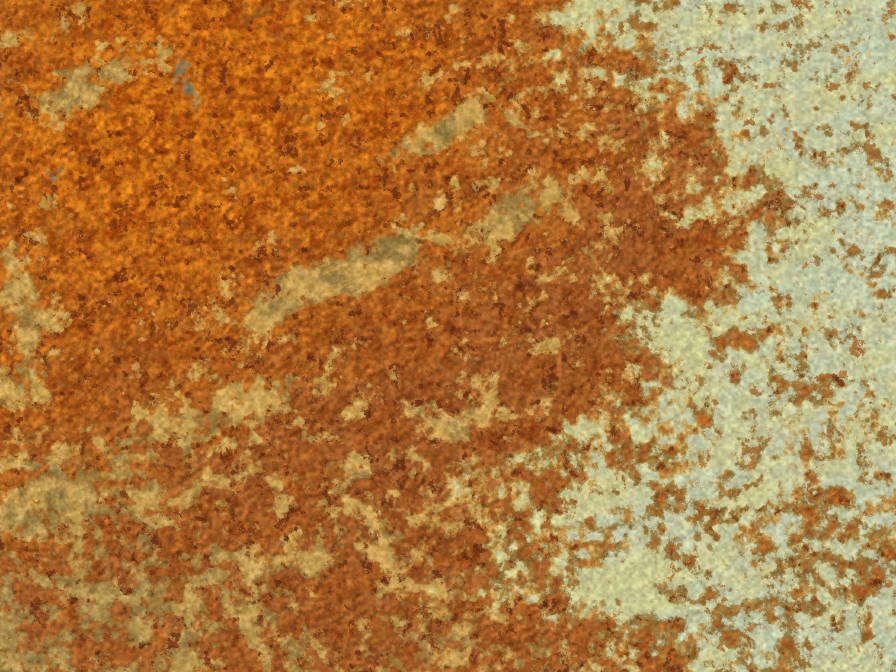
A WebGL 1 fragment shader for this texture:

```glsl
precision highp float;
uniform vec2 u_resolution;

float hash(vec2 p) {
  return fract(sin(dot(p, vec2(127.1, 311.7))) * 43758.5453);
}

float noise(vec2 p) {
  vec2 i = floor(p), f = fract(p);
  f = f * f * (3.0 - 2.0 * f);
  return mix(mix(hash(i), hash(i + vec2(1, 0)), f.x),
             mix(hash(i + vec2(0, 1)), hash(i + vec2(1, 1)), f.x), f.y);
}

float fbm(vec2 p) {
  float sum = 0.0, amp = 0.5;
  for (int i = 0; i < 5; i++) {
    sum += amp * noise(p);
    p = mat2(1.6, 1.2, -1.2, 1.6) * p + 7.3;
    amp *= 0.6;
  }
  return sum / 1.153;
}

// Soft ellipse whose long axis climbs to the right
float spot(vec2 p, vec2 centre, vec2 radius) {
  vec2 q = mat2(0.93, -0.37, 0.37, 0.93) * (p - centre) / radius;
  return exp(-dot(q, q));
}

// Right-hand limit of the rusted area at height y
float rustEdge(float y) {
  float bulge = (y - 0.70) / 0.20;
  float shoulder = (y - 0.43) / 0.09;
  return 0.79 + 0.29 * exp(-bulge * bulge) + 0.11 * exp(-shoulder * shoulder)
    + 0.16 * (1.0 - smoothstep(0.0, 0.14, y));
}

// Patches where the rust has worn through
float wornSpots(vec2 p) {
  float w = 1.3 * spot(p, vec2(0.11, 0.87), vec2(0.13, 0.045));
  w += 0.8 * spot(p, vec2(0.05, 0.96), vec2(0.10, 0.02));
  w += 0.6 * spot(p, vec2(0.07, 0.70), vec2(0.06, 0.05));
  w += spot(p, vec2(0.02, 0.57), vec2(0.05, 0.10));
  w += 1.2 * spot(p, vec2(0.50, 0.58), vec2(0.17, 0.042));
  w += 1.2 * spot(p, vec2(0.78, 0.68), vec2(0.07, 0.035));
  w += spot(p, vec2(0.67, 0.80), vec2(0.10, 0.022));
  w += spot(p, vec2(0.35, 0.41), vec2(0.12, 0.03));
  w += 0.7 * spot(p, vec2(0.09, 0.28), vec2(0.10, 0.05));
  w += 0.8 * spot(p, vec2(0.02, 0.44), vec2(0.05, 0.05));
  w += spot(p, vec2(0.69, 0.37), vec2(0.03, 0.02));
  w += 0.7 * spot(p, vec2(0.98, 0.53), vec2(0.06, 0.03));
  return w;
}

// Islands of rust on the bare side
float rustIslands(vec2 p) {
  float r = spot(p, vec2(1.22, 0.16), vec2(0.22, 0.20));
  r += spot(p, vec2(1.16, 0.51), vec2(0.10, 0.05));
  r += spot(p, vec2(1.28, 0.38), vec2(0.12, 0.05));
  r += 1.2 * spot(p, vec2(1.00, 0.34), vec2(0.07, 0.04));
  r += 1.4 * spot(p, vec2(1.03, 0.59), vec2(0.08, 0.06));
  r += 0.8 * spot(p, vec2(1.07, 0.80), vec2(0.08, 0.06));
  return r - spot(p, vec2(1.12, 0.11), vec2(0.06, 0.04));
}

void main() {
  vec2 p = gl_FragCoord.xy / u_resolution.y;

  // Noise layers, the broad one stretched along the streaks
  vec2 streak = mat2(0.93, -0.37, 0.37, 0.93) * p * vec2(0.7, 1.4);
  vec2 warp = vec2(noise(p * 13.0), noise(p * 13.0 + 31.0)) - 0.5;
  float broad = fbm(streak * 17.0 + warp * 0.6);
  float blotch = fbm(p * 34.0 + warp);
  float fine = fbm(p * 75.0 + 13.0);
  float tiny = fbm(p * 125.0 + 61.0);
  float relief = noise(p * 150.0) - noise(p * 150.0 + vec2(-0.6, 0.6));

  // Rust coverage: positive is rust, slightly negative is stain
  float inside = rustEdge(p.y) - p.x;
  float within = smoothstep(-0.06, 0.12, inside);
  float low = 1.0 - smoothstep(0.10, 0.34, p.y);
  float left = 1.0 - smoothstep(0.1, 0.55, p.x);
  float glow = spot(p, vec2(0.38, 0.86), vec2(0.46, 0.31));
  float cover = clamp(inside * 1.9 - 0.04, -0.31, 0.10) + 0.20 * glow;
  cover += 0.09 * left * smoothstep(0.28, 0.42, p.y);
  cover += 0.08 * spot(p, vec2(0.72, 0.50), vec2(0.28, 0.13));
  cover -= 0.40 * wornSpots(p + warp * 0.03);
  cover -= low * mix(0.05, 0.11, left) * within;
  cover += 0.15 * rustIslands(p);
  cover += (broad - 0.5) * 0.50 + (blotch - 0.5) * 0.75 + (fine - 0.5) * 0.80;

  // Bare metal, cooler toward the right
  float cool = smoothstep(0.30, 0.70, broad + (p.x - 1.1) * 0.4);
  vec3 metal = mix(vec3(0.79, 0.78, 0.56), vec3(0.75, 0.78, 0.65), cool);
  metal *= 0.86 + 0.28 * tiny;

  // Ochre and olive stain, greyer toward the bottom
  float olive = smoothstep(0.38, 0.64, blotch + low * 0.07);
  vec3 stain = mix(vec3(0.79, 0.63, 0.33), vec3(0.58, 0.47, 0.25), olive);
  stain = mix(stain, vec3(0.56, 0.50, 0.31), 0.35 * low * left);
  stain += (tiny - 0.5) * 0.25;

  // Rust, bright orange at upper left and browner elsewhere
  float tone = smoothstep(0.30, 0.70, fine * 0.6 + tiny * 0.4);
  vec3 brown = mix(vec3(0.51, 0.23, 0.07), vec3(0.67, 0.39, 0.18), tone);
  vec3 orange = mix(vec3(0.60, 0.25, 0.04), vec3(0.87, 0.50, 0.09), tone);
  float warmth = glow + 0.25 * left * (1.0 - low);
  vec3 rust = mix(brown, orange, clamp(warmth + (broad - 0.5) * 0.8, 0.0, 1.0));

  // Layers from bottom to top
  float stained = smoothstep(-0.25, -0.06, cover + 0.6 * smoothstep(0.06, 0.36, inside));
  vec3 color = mix(metal, stain, stained);
  float rim = smoothstep(-0.13, 0.01, cover);
  vec3 rimColor = mix(vec3(0.66, 0.45, 0.20), vec3(0.80, 0.48, 0.15), clamp(warmth, 0.0, 1.0));
  color = mix(color, rimColor, rim * 0.6);
  color = mix(color, rust, smoothstep(-0.05, 0.11, cover) * 0.92);

  // Small rust freckles and dark pits
  float freckle = smoothstep(0.62, 0.70, fbm(p * 55.0 + 5.0) * 0.75 + blotch * 0.25);
  color = mix(color, vec3(0.62, 0.36, 0.13), freckle * 0.75);
  float pit = smoothstep(0.61, 0.73, fbm(p * 75.0 + 47.0));
  color = mix(color, vec3(0.36, 0.14, 0.07), pit * 0.65 * rim);

  // Grey flakes at upper left
  float flake = spot(p, vec2(0.27, 0.88), vec2(0.04, 0.07)) + spot(p, vec2(0.08, 0.74), vec2(0.02));
  color = mix(color, vec3(0.50, 0.46, 0.36), smoothstep(0.66, 0.80, flake * 0.35 + fine * 0.7));

  // Surface grain and relief
  color *= 1.0 + (noise(p * 210.0) - 0.5) * 0.18 + relief * mix(0.07, 0.24, rim);
  gl_FragColor = vec4(clamp(color, 0.0, 1.0), 1.0);
}
```
